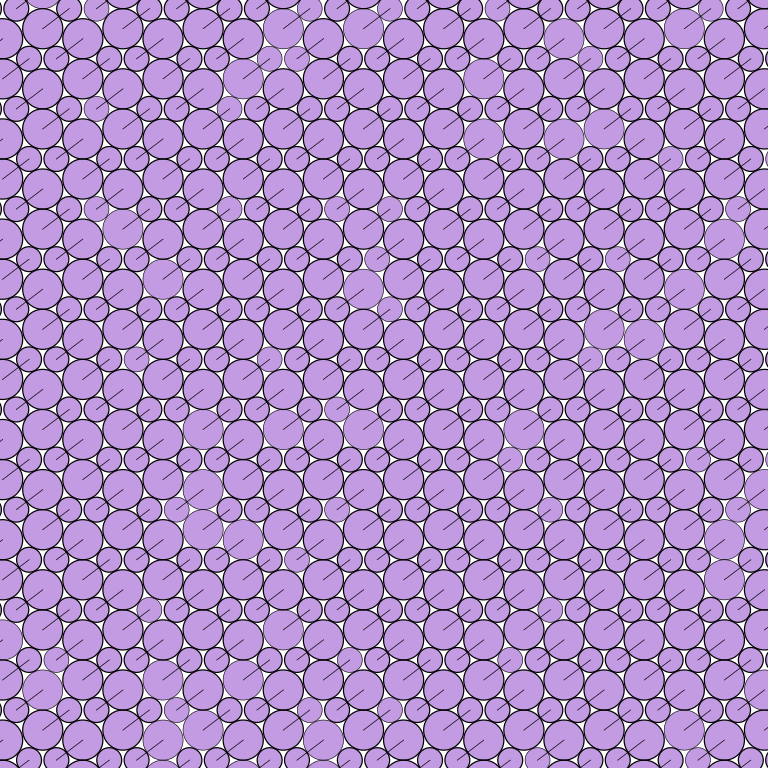
Reproduce this pattern procedurally as a Shadertoy shader.

```glsl
// Packed lilac discs: a checkerboard of cells holding either two large discs
// stacked vertically or two small discs side by side. Each disc has a black rim
// and one spoke aimed at a neighbour; some rims are randomly thinner.

const vec3  PAPER = vec3(1.0);
const vec3  LILAC = vec3(0.765, 0.608, 0.890);
const vec3  INK   = vec3(0.0);

const vec2  CELL         = vec2(0.05221, 0.06523);  // checkerboard pitch
const vec2  ANCHOR       = vec2(0.3689, 0.5973);    // centre of a large pair
const float LARGE_RADIUS = 0.0261;
const float SMALL_RADIUS = 0.0162;
const float LARGE_OFFSET = 0.0261;   // pair centre to large disc, vertical
const float SMALL_OFFSET = 0.0178;   // pair centre to small disc, horizontal
const float RIM_WIDTH    = 0.0016;
const float THIN_RIM     = 0.0008;
const float THIN_SHARE   = 0.13;     // fraction of discs with a thin rim
const float SPOKE_WIDTH  = 0.0009;

float hash(vec3 p) {
    p = fract(p * vec3(0.1031, 0.1030, 0.0973));
    p += dot(p, p.yzx + 33.33);
    return fract((p.x + p.y) * p.z);
}

// Pixel coverage of the region where d < 0
float fillCoverage(float d, float pixel) {
    return clamp(0.5 - d / pixel, 0.0, 1.0);
}

// Pixel coverage of a line, correct below one pixel in width
float lineCoverage(float d, float width, float pixel) {
    return fillCoverage(d - 0.5 * width, pixel) - fillCoverage(d + 0.5 * width, pixel);
}

float segmentDistance(vec2 p, vec2 end) {
    return length(p - end * clamp(dot(p, end) / dot(end, end), 0.0, 1.0));
}

void mainImage(out vec4 fragColor, in vec2 fragCoord) {
    float pixel = 1.0 / iResolution.y;
    vec2 p = fragCoord * pixel - ANCHOR;
    vec2 home = floor(p / CELL + 0.5);
    vec2 spokeDir = normalize(vec2(CELL.x - SMALL_OFFSET, LARGE_OFFSET));

    float fill = 0.0;
    float clear = 1.0;   // share of the pixel left free of ink

    // Neighbouring cells, two discs in each
    for (int j = -1; j <= 1; j++)
    for (int i = -1; i <= 1; i++)
    for (int k = -1; k <= 1; k += 2) {
        float side = float(k);
        vec2 cell = home + vec2(i, j);
        bool large = mod(cell.x + cell.y, 2.0) < 0.5;

        float radius = large ? LARGE_RADIUS : SMALL_RADIUS;
        vec2 offset = large ? vec2(0.0, LARGE_OFFSET) : vec2(SMALL_OFFSET, 0.0);
        vec2 q = p - cell * CELL - side * offset;
        float d = length(q) - radius;
        fill = max(fill, fillCoverage(d, pixel));

        // Rim, with a random weight per disc
        bool thin = hash(vec3(cell, side) + 57.0) < THIN_SHARE;
        clear *= 1.0 - lineCoverage(d, thin ? THIN_RIM : RIM_WIDTH, pixel);

        // Spoke from the centre towards the touching disc of the other size
        vec2 tip = spokeDir * radius * (large ? -side : side);
        clear *= 1.0 - lineCoverage(segmentDistance(q, tip), SPOKE_WIDTH, pixel);
    }

    vec3 color = mix(PAPER, LILAC, fill);
    fragColor = vec4(mix(INK, color, clear), 1.0);
}
```
